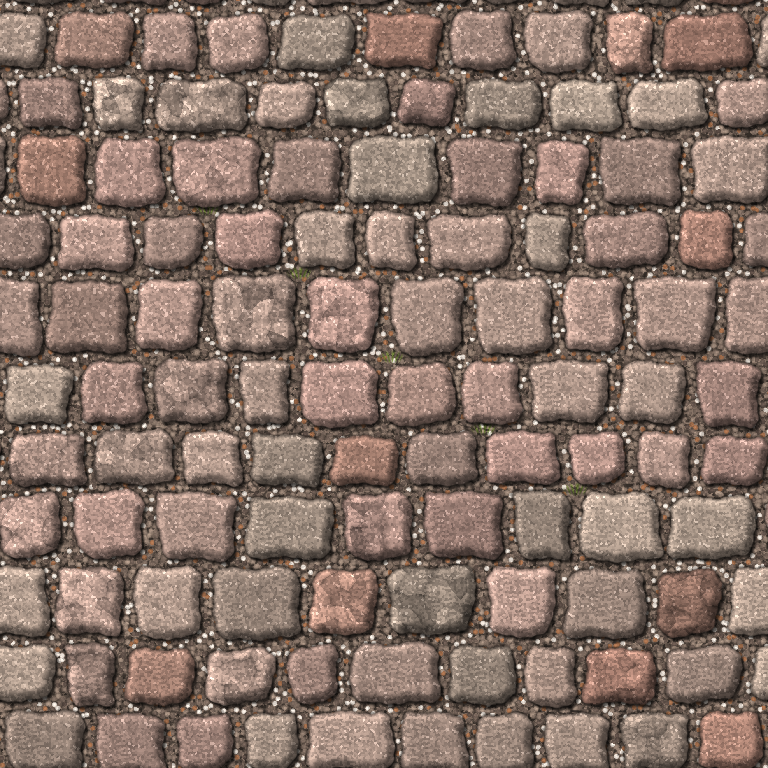
This texture is drawn by a three.js fragment shader. Its source:

```glsl
// Old granite sett paving: 11 uneven rows of 9 or 10 worn, rounded stones in gravel.
// Layered sines place the rows and bend the outlines; cellular noise makes the
// granite grain, the chipped faces and the pebbles. Light falls from the upper left.
varying vec2 vUv;

float hash(vec2 p) {
  return fract(sin(dot(p, vec2(127.1, 311.7))) * 43758.5);
}

// Nearest cell: x = distance, y = random value of the cell; repeats at the canvas edge.
vec2 cellular(vec2 p, float count) {
  p *= count;
  vec2 base = floor(p), best = vec2(9.0, 0.0);
  for (int j = -1; j <= 1; j++)
    for (int i = -1; i <= 1; i++) {
      vec2 cell = base + vec2(float(i), float(j));
      vec2 key = mod(cell, count);
      vec2 seed = cell + 0.1 + 0.8 * vec2(hash(key), hash(key + 37.0));
      float d = length(p - seed);
      if (d < best.x) best = vec2(d, hash(key + 71.0));
    }
  return best;
}

// Top of row k, measured down the canvas.
float rowEdge(float k) {
  float t = k * 6.28319 / 11.0;
  float drift = -0.056 + 0.085 * sin(t + 2.83) + 0.064 * cos(2.0 * t + 0.45)
    - 0.039 * cos(3.0 * t) + 0.046 * cos(4.0 * t - 0.77) + 0.033 * cos(5.0 * t - 2.29);
  return 0.0104 + (k + drift) / 11.0;
}

float jointEdge(float c, float n, float row) {
  return c + 0.32 * (hash(vec2(mod(c, n), row + 20.0)) - 0.5);
}

// Signed distance to the stone of this cell; id is its column and row.
float stone(vec2 p, out vec2 id) {
  p.y += 0.0025 * sin(12.566 * p.x + 9.0 * p.y);
  float k = floor((p.y - 0.0104) * 11.0) - 1.0;
  for (int i = 0; i < 2; i++) if (p.y > rowEdge(k + 1.0)) k += 1.0;
  float top = rowEdge(k), bottom = rowEdge(k + 1.0), row = mod(k + 0.5, 11.0) - 0.5;

  // Tall rows hold fewer, wider stones.
  float n = bottom - top > 1.04 / 11.0 ? 9.0 : 10.0;
  float shift = 0.17 - 0.35 * sin(1.366 * row - 0.34);
  float u = p.x * n + shift, c = floor(u);
  if (u < jointEdge(c, n, row)) c -= 1.0;
  else if (u > jointEdge(c + 1.0, n, row)) c += 1.0;
  float left = (jointEdge(c, n, row) - shift) / n;
  float right = (jointEdge(c + 1.0, n, row) - shift) / n;
  id = vec2(mod(c + 0.5, n) - 0.5, row);

  // Skewed, tapered and wavy rounded box.
  float r1 = hash(id + 3.0), r2 = hash(id + 7.0), r3 = hash(id + 13.0);
  vec2 q = p - 0.5 * vec2(left + right, top + bottom);
  vec2 halfSize = 0.5 * vec2(right - left, bottom - top)
    - vec2(mix(0.005, 0.011, r1), mix(0.0045, 0.009, r2));
  q.y += q.x * 0.11 * (r3 - 0.5);
  q.x = (q.x + q.y * 0.15 * (r2 - 0.5)) * (1.0 + 5.0 * (r1 - 0.5) * q.y);
  q += 0.0019 * sin(q.yx * 105.0 + 6.28 * vec2(r2, r3))
    + 0.0007 * sin(q.yx * 340.0 + 6.28 * vec2(r3, r1));
  float radius = mix(0.009, 0.021, r3);
  vec2 e = abs(q) - halfSize + radius;
  return length(max(e, 0.0)) + min(max(e.x, e.y), 0.0) - radius;
}

float dome(float d) { return smoothstep(0.001, -0.011, d); }

void main() {
  vec2 p = vec2(vUv.x, 1.0 - vUv.y);
  vec2 id, other, toLight = vec2(-0.004, -0.005);
  float d = stone(p, id);
  float lightSide = stone(p + toLight, other);
  float darkSide = stone(p - toLight, other);
  vec2 grain = cellular(p, 330.0);
  vec2 pebble = cellular(p, 125.0);
  vec2 chip = cellular(p + 0.004 * sin(p.yx * 75.4), 48.0);
  float tone = hash(id + 31.0), kind = hash(id + 47.0);

  // Granite: grey-beige to pink, a few rust red, with mottling and speckle.
  vec3 granite = mix(vec3(0.63, 0.565, 0.51), vec3(0.65, 0.525, 0.485), tone);
  granite = mix(granite, vec3(0.62, 0.46, 0.40), 0.8 * smoothstep(0.82, 0.9, kind));
  granite *= 0.9 + 0.22 * hash(id + 59.0);
  vec2 w = p * 6.28319;
  float mottle = sin(w.x * 17.0 + 2.0 * sin(w.y * 13.0)) * sin(w.y * 19.0 + 2.0 * sin(w.x * 11.0))
    + 0.6 * sin(w.x * 41.0 + 2.0 * sin(w.y * 37.0)) * sin(w.y * 43.0 + 2.0 * sin(w.x * 31.0));
  granite *= 1.0 + 0.055 * mottle + 0.36 * (grain.y - 0.5);
  granite += 0.10 * smoothstep(0.93, 0.97, grain.y);
  float rough = smoothstep(0.80, 0.90, hash(id + 83.0));
  granite *= 1.0 + rough * (0.38 * (chip.y - 0.5) - 0.22 * smoothstep(0.45, 0.8, chip.x));

  // Rounded rim: bright toward the light, dark away from it.
  float slope = dome(darkSide) - dome(lightSide);
  granite *= 1.0 + 0.22 * max(slope, 0.0) + 0.50 * min(slope, 0.0);
  granite *= mix(0.66, 1.0, smoothstep(0.0, -0.005, d));

  // Gravel: sandy ground with pebbles from brown to white.
  vec3 gravel = vec3(0.45, 0.385, 0.34) * (0.6 + 0.8 * grain.y);
  vec3 pebbleColor = mix(vec3(0.36, 0.30, 0.27), vec3(0.70, 0.61, 0.54), pebble.y);
  pebbleColor = mix(pebbleColor, vec3(0.63, 0.43, 0.30), step(0.48, pebble.y) * step(pebble.y, 0.57));
  pebbleColor = mix(pebbleColor, vec3(0.90, 0.86, 0.82), step(0.84, pebble.y));
  gravel *= mix(0.62, 1.0, smoothstep(0.75, 0.4, pebble.x));
  gravel = mix(gravel, pebbleColor * (1.08 - 0.5 * pebble.x) * (0.85 + 0.3 * grain.y),
    smoothstep(0.48, 0.34, pebble.x));

  // Small weeds in the joints.
  for (int i = 0; i < 5; i++) {
    float f = float(i);
    vec2 q = p - vec2(0.27 + 0.12 * f, rowEdge(floor(3.0 + 1.2 * f)));
    float blades = 0.5 + 0.5 * sin(q.x * 1100.0 + q.y * 500.0 * sin(q.x * 160.0));
    float tuft = smoothstep(0.015, 0.006, length(q * vec2(0.75, 1.5))) * blades;
    gravel = mix(gravel, vec3(0.34, 0.41, 0.16) * (0.6 + 0.8 * grain.y), 0.85 * tuft);
  }

  // Cast shadow and dark seam beside each stone.
  gravel *= mix(1.0, 0.42, smoothstep(0.002, -0.003, lightSide));
  gravel *= mix(0.62, 1.0, smoothstep(0.0, 0.004, d));

  vec3 color = mix(granite, gravel, smoothstep(-0.0012, 0.0012, d));
  gl_FragColor = vec4(color, 1.0);
}
```
